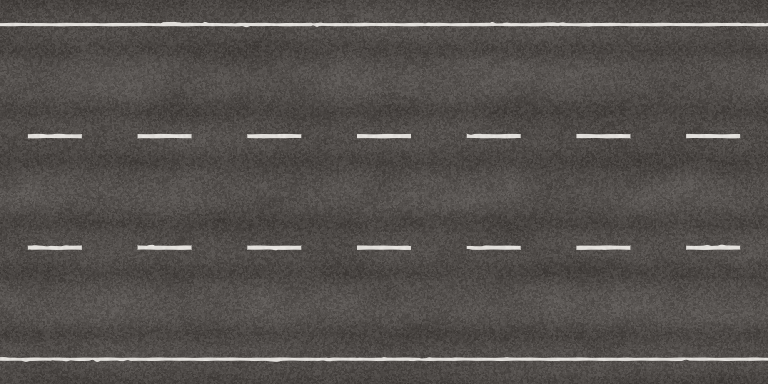
A Shadertoy shader for this texture:

```glsl
// Worn three-lane asphalt road with solid edge lines and dashed lane dividers.

const vec3 ASPHALT = vec3(0.314, 0.298, 0.287);
const vec3 PAINT = vec3(0.885, 0.875, 0.86);
const float ROAD_BOTTOM = 0.0645;     // height of the lower edge line
const float LANE_HEIGHT = 0.2905;
const float LANES = 3.0;
const float DASHES = 7.0;             // dashes across the canvas
const float DASH_FILL = 0.492;        // painted share of each dash period
const float EDGE_WIDTH = 0.0082;
const float DASH_WIDTH = 0.0106;

vec2 hash2(vec2 p) {
    vec3 q = fract(p.xyx * vec3(0.1031, 0.1030, 0.0973));
    q += dot(q, q.yzx + 33.33);
    return fract((q.xx + q.yz) * q.zy);
}

// Smoothly interpolated lattice noise, 0..1
float valueNoise(vec2 p) {
    vec2 i = floor(p), f = fract(p);
    f = f * f * (3.0 - 2.0 * f);
    float low = mix(hash2(i).x, hash2(i + vec2(1, 0)).x, f.x);
    float high = mix(hash2(i + vec2(0, 1)).x, hash2(i + vec2(1, 1)).x, f.x);
    return mix(low, high, f.y);
}

float layeredNoise(vec2 p) {
    float sum = 0.0, weight = 0.5;
    for (int i = 0; i < 4; i++) {
        sum += weight * valueNoise(p);
        p = p * 2.03 + 17.3;
        weight *= 0.5;
    }
    return sum / 0.9375;
}

// Cellular noise: x = distance to nearest stone, y = random tone of that stone
vec2 cellular(vec2 p) {
    vec2 cell = floor(p), nearest = vec2(9.0, 0.0);
    for (int y = -1; y <= 1; y++)
    for (int x = -1; x <= 1; x++) {
        vec2 id = cell + vec2(x, y);
        float d = length(id + hash2(id) - p);
        if (d < nearest.x) nearest = vec2(d, hash2(id + 71.7).y);
    }
    return nearest;
}

float bell(float x, float width) {
    return exp(-x * x / (width * width));
}

float coverage(float dist, float pixel) {
    return clamp(0.5 - dist / pixel, 0.0, 1.0);
}

// Slight ripple plus rare chips and drips along a painted edge
float edgeWear(float x, float seed) {
    float ripple = 0.0003 * (sin(x * 41.0 + seed * 3.1) + sin(x * 97.0 + seed * 5.7));
    float chip = smoothstep(0.78, 0.96, valueNoise(vec2(x * 28.0, seed * 9.0)));
    float side = valueNoise(vec2(x * 75.0, seed * 13.0 + 4.0)) - 0.45;
    return ripple + 0.006 * chip * side;
}

// Signed distance to a horizontal stripe whose two edges wear separately
float stripe(float x, float dy, float width, float seed) {
    float top = dy - 0.5 * width - edgeWear(x, seed);
    float bottom = -dy - 0.5 * width - edgeWear(x, seed + 31.0);
    return max(top, bottom);
}

vec3 asphalt(vec2 p, float lane) {
    // Dark wheel tracks and a paler crown repeat in every lane
    float across = fract(lane) - 0.5;
    float patches = layeredNoise(p * vec2(4.0, 8.0));
    float clouds = layeredNoise(p * vec2(9.0, 13.0) + 40.0);
    float tracks = bell(abs(across) - 0.275, 0.095) * (0.5 + patches);
    float crown = bell(across, 0.16) * (0.4 + clouds);
    float tone = 0.024 * crown - 0.037 * tracks;
    tone += 0.055 * (patches - 0.5) + 0.045 * (clouds - 0.5);

    // Fine aggregate
    vec2 stone = cellular(p * 230.0);
    tone += 0.085 * (stone.y - 0.5) + 0.035 * (0.45 - stone.x);
    return ASPHALT + tone + 0.005;
}

float roadMarkings(vec2 p, float lane, float aspect, float pixel) {
    float index = clamp(floor(lane + 0.5), 0.0, LANES);
    float dy = (lane - index) * LANE_HEIGHT;
    bool isEdge = index < 0.5 || index > LANES - 0.5;
    float dist = stripe(p.x, dy, isEdge ? EDGE_WIDTH : DASH_WIDTH, index + 1.0);
    if (!isEdge) {
        float period = aspect / DASHES;
        float dx = abs(fract(p.x / period) - 0.5) * period;
        dist = max(dist, dx - 0.5 * DASH_FILL * period);
    }
    return coverage(dist, pixel);
}

void mainImage(out vec4 fragColor, in vec2 fragCoord) {
    vec2 p = fragCoord / iResolution.y;
    float aspect = iResolution.x / iResolution.y;
    float lane = (p.y - ROAD_BOTTOM) / LANE_HEIGHT;

    vec3 color = asphalt(p, lane);
    vec3 paint = PAINT + 0.05 * (valueNoise(p * 150.0) - 0.5);
    color = mix(color, paint, roadMarkings(p, lane, aspect, 1.0 / iResolution.y));
    fragColor = vec4(color, 1.0);
}
```
